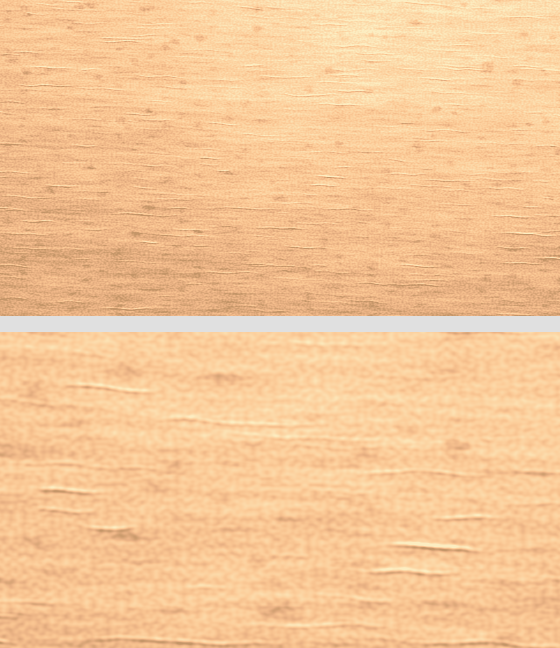
Top, the full canvas; bottom, a detail of the centre.
Give the GLSL for this texture, as a Shadertoy shader.

```glsl
const vec3 WOOD_RAMP[6] = vec3[6](
    vec3(0.84, 0.64, 0.46), vec3(0.92, 0.70, 0.52), vec3(0.97, 0.76, 0.56),
    vec3(0.99, 0.81, 0.61), vec3(0.99, 0.85, 0.66), vec3(0.99, 0.90, 0.72));

// Tones are measured in steps along the ramp, lengths in canvas heights
const float BASE_TONE = -0.45;
const float GLOW_TONE = 4.9;
const vec2  GLOW_CENTRE = vec2(0.72, 1.05);
const vec2  GLOW_FALLOFF = vec2(1.05, 1.1);
const float GRAIN_SLOPE = 0.035;
const float STREAK_TONE = 1.5;
const float GRIT_TONE = 1.8;
const float PORE_TONE = 1.3;
const vec2  GROOVE_CELL = vec2(0.21, 0.019);
const vec2  GROOVE_HALF_LENGTH = vec2(0.03, 0.13);
const float GROOVE_WIDTH = 0.0021;
const float GROOVE_TONE = 2.9;
const vec2  FLECK_CELL = vec2(0.13, 0.06);
const vec2  FLECK_RADIUS = vec2(0.023, 0.012);
const float FLECK_TONE = 1.9;

vec2 hash2(vec2 cell) {
    uvec2 q = uvec2(ivec2(cell)) * uvec2(1597334673u, 3812015801u);
    uint n = (q.x ^ q.y) * 1597334673u;
    n = (n ^ (n >> 15)) * 2246822519u;
    n ^= n >> 13;
    return vec2(n & 65535u, n >> 16) / 65535.0;
}

float cornerSlope(vec2 cell, vec2 offset) {
    float angle = 6.2832 * hash2(cell).x;
    return dot(vec2(cos(angle), sin(angle)), offset);
}

float gradientNoise(vec2 p) {
    vec2 i = floor(p), f = p - i;
    vec2 u = f * f * f * (f * (f * 6.0 - 15.0) + 10.0);
    vec2 e = vec2(1.0, 0.0);
    return mix(mix(cornerSlope(i, f), cornerSlope(i + e.xy, f - e.xy), u.x),
               mix(cornerSlope(i + e.yx, f - e.yx), cornerSlope(i + e.xx, f - e.xx), u.x), u.y);
}

// Thin tapered scratches: a lit ridge with a shadow below it
float grooveRelief(vec2 p) {
    vec2 home = floor(p / GROOVE_CELL);
    float relief = 0.0;
    for (int j = -1; j <= 1; j++)
    for (int i = -1; i <= 1; i++) {
        vec2 cell = home + vec2(i, j);
        vec2 trait = hash2(cell + 71.0);
        vec2 d = p - (cell + hash2(cell)) * GROOVE_CELL;
        float halfLength = mix(GROOVE_HALF_LENGTH.x, GROOVE_HALF_LENGTH.y, trait.x);
        float taper = 1.0 - smoothstep(0.3, 1.0, abs(d.x) / halfLength);
        d.y += 0.007 * gradientNoise(vec2(p.x * 16.0, cell.y * 7.37 + cell.x * 3.1));
        float y = d.y / GROOVE_WIDTH;
        float shadowY = y + 1.7;
        float profile = exp(-y * y) - 0.9 * exp(-shadowY * shadowY);
        relief += trait.y * trait.y * taper * profile;
    }
    return relief;
}

// Soft brown lens-shaped spots, denser towards the top
float fleckCover(vec2 p) {
    vec2 home = floor(p / FLECK_CELL);
    float cover = 0.0;
    for (int j = -1; j <= 1; j++)
    for (int i = -1; i <= 1; i++) {
        vec2 cell = home + vec2(i, j);
        vec2 trait = hash2(cell + 193.0);
        vec2 centre = (cell + hash2(cell + 37.0)) * FLECK_CELL;
        vec2 d = (p - centre) / (FLECK_RADIUS * mix(0.5, 1.1, trait.x));
        float edge = length(d) + 0.6 * gradientNoise(p * vec2(50.0, 90.0));
        float strength = smoothstep(0.55, 1.0, trait.y + 0.4 * (centre.y - 0.5));
        cover = max(cover, strength * (1.0 - smoothstep(0.3, 1.15, edge)));
    }
    return cover;
}

// The ends of the ramp run on a little into deep shade and highlight
vec3 woodColour(float tone) {
    int step0 = int(clamp(floor(tone), 0.0, 4.0));
    float blend = clamp(tone - float(step0), -0.9, 1.6);
    return mix(WOOD_RAMP[step0], WOOD_RAMP[step0 + 1], blend);
}

void mainImage(out vec4 fragColor, in vec2 fragCoord) {
    vec2 uv = fragCoord / iResolution.xy;
    vec2 p = fragCoord / iResolution.y;

    // Grain space follows the gentle tilt and sway of the fibres
    vec2 g = p + vec2(0.0, GRAIN_SLOPE * p.x);
    g.y += 0.012 * gradientNoise(p * vec2(2.0, 4.0));

    vec2 away = (uv - GLOW_CENTRE) * GLOW_FALLOFF;
    float tone = BASE_TONE + GLOW_TONE * exp(-dot(away, away));

    // Long fibres, short pores and fine grit
    float streaks = 0.6 * gradientNoise(g * vec2(1.3, 13.0))
                  + 0.7 * gradientNoise(g * vec2(3.0, 45.0) + 17.0)
                  + 0.9 * gradientNoise(g * vec2(9.0, 125.0) + 41.0);
    float pores = smoothstep(0.15, 0.55, gradientNoise(g * vec2(20.0, 85.0) + 63.0));
    float grit = gradientNoise(p * vec2(137.0, 191.0) + 5.0);
    tone += STREAK_TONE * streaks - PORE_TONE * pores + GRIT_TONE * grit;

    tone -= FLECK_TONE * fleckCover(g);
    tone += GROOVE_TONE * grooveRelief(g);
    fragColor = vec4(woodColour(tone), 1.0);
}
```
